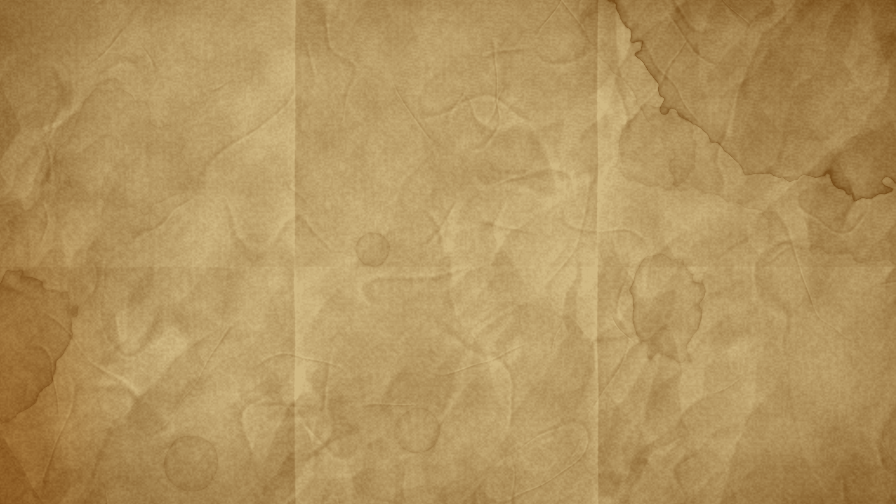
This texture is drawn by a Shadertoy shader. Its source:

```glsl
// Aged, crumpled parchment with two vertical folds, water stains and browned edges.

float hash(vec2 p) {
    return fract(sin(dot(p, vec2(127.1, 311.7))) * 43758.5453);
}

float noise(vec2 p) {
    vec2 i = floor(p), f = fract(p);
    f = f * f * (3.0 - 2.0 * f);
    return mix(mix(hash(i), hash(i + vec2(1, 0)), f.x),
               mix(hash(i + vec2(0, 1)), hash(i + vec2(1, 1)), f.x), f.y);
}

float fbm(vec2 p) {
    float sum = 0.0, amp = 0.5;
    for (int i = 0; i < 5; i++) {
        sum += amp * noise(p);
        p = mat2(1.6, 1.2, -1.2, 1.6) * p + 7.3;
        amp *= 0.5;
    }
    return sum;
}

mat2 turn(float angle) {
    return mat2(cos(angle), sin(angle), -sin(angle), cos(angle));
}

// Squared distance to the nearest scattered point: smooth facets, sharp borders
float facets(vec2 p) {
    vec2 cell = floor(p);
    float nearest = 8.0;
    for (int y = -1; y <= 1; y++)
    for (int x = -1; x <= 1; x++) {
        vec2 id = cell + vec2(x, y);
        vec2 d = id + vec2(hash(id), hash(id + 41.7)) - p;
        nearest = min(nearest, dot(d, d));
    }
    return nearest;
}

// Height of the crumpled sheet: facets of three sizes, each stretched its own way
float crumple(vec2 p) {
    p += 0.06 * vec2(noise(p * 6.0), noise(p * 6.0 + 19.0));
    p += 0.012 * vec2(noise(p * 25.0), noise(p * 25.0 + 19.0));
    float height = facets(turn(0.5) * p * vec2(5.0, 3.2)) / 5.0;
    height -= facets(turn(-0.5) * p * vec2(9.0, 6.0) + 3.0) / 9.0;
    height += 0.8 * facets(turn(0.9) * p * vec2(17.0, 10.0) + 8.0) / 17.0;
    return height;
}

// Short crisp creases, light on one side and dark on the other
float creases(vec2 p) {
    float sum = 0.0;
    vec2 bent = p + 0.025 * vec2(noise(p * 16.0), noise(p * 16.0 + 5.0));
    for (float i = 0.0; i < 5.0; i++) {
        vec2 q = turn(0.5 + 0.55 * (i - 2.0)) * bent * vec2(11.0, 5.0) + 13.0 * i;
        float s = (noise(q) - 0.5) / 0.03;
        float mask = smoothstep(0.58, 0.8, noise(p * 9.0 + 31.0 * i));
        sum += mask * (1.8 * s * exp(-s * s) - 0.5 * exp(-s * s * 3.0));
    }
    return sum;
}

// Water stain: x is the washed inside, y the dark rim, crisp on its outer side
vec2 stain(vec2 p, vec2 center, vec2 radius, float rough) {
    float d = (length((p - center) / radius) - 1.0) * min(radius.x, radius.y);
    d += rough * (fbm(p * 9.0 + center * 5.0) - 0.5 + 0.2 * (noise(p * 45.0) - 0.5));
    float rim = d > 0.0 ? exp(-d / 0.002) : 0.6 * exp(d / 0.004) + 0.4 * exp(d / 0.022);
    return vec2(smoothstep(0.003, -0.003, d), rim * (0.55 + 0.8 * noise(p * 12.0)));
}

// Fold shading: opposite tones on both sides, swapping at mid height
float fold(vec2 p, float x) {
    float s = p.x - x + 0.004 * (noise(vec2(p.y * 9.0, x)) - 0.5);
    float swap = mix(-1.0, 1.0, smoothstep(0.42, 0.55, p.y));
    float side = smoothstep(-0.002, 0.002, s) * 2.0 - 1.0;
    float reach = 0.02 + 0.05 * noise(vec2(p.y * 5.0, x * 7.0 + side));
    return -swap * side * exp(-abs(s) / reach) + 0.5 * exp(-abs(s) / 0.002);
}

void mainImage(out vec4 fragColor, in vec2 fragCoord) {
    vec2 p = fragCoord / iResolution.y;
    vec2 edge = abs(fragCoord / iResolution.xy * 2.0 - 1.0);

    // Browned edges and cloudy mottling
    float tone = 0.83 - 0.48 * pow(edge.x, 3.0) - 0.28 * pow(edge.y, 4.0);
    tone += 0.5 * (fbm(p * 3.5) - 0.48) + 0.35 * (fbm(p * 14.0 + 3.0) - 0.48);

    // Crumples lit from the upper left, with crisp creases on top
    vec2 toLight = vec2(-0.0024, 0.0012);
    float slope = (crumple(p - toLight) - crumple(p + toLight)) / 0.0054;
    tone += 0.065 * slope * (0.3 + 1.2 * smoothstep(0.35, 0.65, fbm(p * 3.0 + 11.0)));
    tone += 0.15 * creases(p);

    // Folds: two upright, one faint across
    tone += 0.17 * fold(p, 0.585) + 0.17 * fold(vec2(p.x, 1.0 - p.y), 1.186);
    tone += 0.05 * fold(p.yx, 0.47);

    // Water stains, each weighted by wash and rim
    tone -= dot(stain(p, vec2(1.75, 1.12), vec2(0.53, 0.51), 0.16), vec2(0.11, 0.55));
    tone -= dot(stain(p, vec2(1.75, 1.12), vec2(0.60, 0.63), 0.12), vec2(0.05, 0.14));
    tone -= dot(stain(p, vec2(1.31, 0.70), vec2(0.09, 0.08), 0.08), vec2(0.07, 0.18));
    tone -= dot(stain(p, vec2(1.31, 0.38), vec2(0.06, 0.10), 0.08), vec2(0.02, 0.36));
    tone -= dot(stain(p, vec2(0.03, 0.32), vec2(0.11, 0.135), 0.10), vec2(0.09, 0.34));
    tone -= dot(stain(p, vec2(0.24, 0.70), vec2(0.13, 0.11), 0.12), vec2(0.01, 0.16));
    for (float i = 0.0; i < 3.0; i++) {
        vec2 center = vec2(0.74 + 0.09 * i, 0.505 - 0.36 * i);
        if (i > 1.0) center = vec2(0.38, 0.08);
        tone -= dot(stain(p, center, vec2(0.034 + 0.011 * i), 0.016), vec2(0.01, 0.2));
    }

    // Paper grain
    tone += 0.2 * (noise(p * 290.0) - 0.5) + 0.14 * (noise(turn(0.6) * p * 150.0) - 0.5);

    vec3 brown = vec3(0.54, 0.39, 0.185), cream = vec3(0.79, 0.69, 0.48);
    vec3 color = mix(brown, cream, clamp(tone, -0.25, 1.1));
    float rust = smoothstep(0.3, 0.0, p.x) * smoothstep(0.8, 0.1, p.y);
    fragColor = vec4(color * mix(vec3(1), vec3(1.03, 0.95, 0.82), rust), 1.0);
}
```
